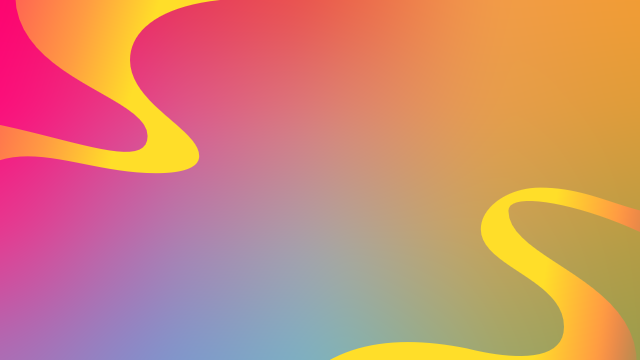
This background is drawn by a WebGL 2 fragment shader. Its source:

```glsl
#version 300 es
precision highp float;
// Two golden ribbons curling in from opposite corners over a soft colour mesh.

uniform vec2 u_resolution;
out vec4 fragColor;

const vec2 CANVAS = vec2(16.0, 9.0);
const vec3 CORAL  = vec3(1.00, 0.40, 0.32);
const vec3 ORANGE = vec3(1.00, 0.61, 0.26);
const vec3 YELLOW = vec3(1.00, 0.87, 0.16);
const int CURVE_STEPS = 20;

// Overlapping ease, so that neighbouring mesh colours join without a crease.
float softStep(float t) {
    return smoothstep(-0.25, 1.25, t);
}

// Blends five evenly spaced colours, with t running from 0 to 4.
vec3 meshRow(float t, vec3 a, vec3 b, vec3 c, vec3 d, vec3 e) {
    return a + (b - a) * softStep(t) + (c - b) * softStep(t - 1.0)
             + (d - c) * softStep(t - 2.0) + (e - d) * softStep(t - 3.0);
}

// Colour mesh of four rows, uv measured from the upper left.
vec3 background(vec2 uv) {
    float x = uv.x * 4.0;
    float y = uv.y * 3.0;
    vec3 top = meshRow(x, vec3(1.0, 0.0, 0.44), vec3(0.91, 0.19, 0.37),
        vec3(0.92, 0.34, 0.29), vec3(0.95, 0.61, 0.29), vec3(0.95, 0.61, 0.20));
    vec3 upper = meshRow(x, vec3(0.99, 0.05, 0.48), vec3(0.87, 0.32, 0.57),
        vec3(0.85, 0.51, 0.49), vec3(0.90, 0.62, 0.31), vec3(0.86, 0.61, 0.22));
    vec3 lower = meshRow(x, vec3(0.91, 0.22, 0.56), vec3(0.68, 0.48, 0.70),
        vec3(0.66, 0.65, 0.66), vec3(0.78, 0.64, 0.36), vec3(0.71, 0.61, 0.26));
    vec3 bottom = meshRow(x, vec3(0.67, 0.43, 0.71), vec3(0.49, 0.58, 0.81),
        vec3(0.48, 0.71, 0.76), vec3(0.62, 0.66, 0.44), vec3(0.60, 0.61, 0.29));
    return top + (upper - top) * softStep(y) + (lower - upper) * softStep(y - 1.0)
               + (bottom - lower) * softStep(y - 2.0);
}

vec2 bezier(vec2 a, vec2 b, vec2 c, vec2 d, float t) {
    float s = 1.0 - t;
    return s * s * s * a + 3.0 * s * s * t * b + 3.0 * s * t * t * c + t * t * t * d;
}

// Adds one cubic edge: outline.x keeps the nearest distance and
// outline.y flips sign at each crossing of a ray towards +x.
void addEdge(vec2 p, vec2 a, vec2 b, vec2 c, vec2 d, inout vec2 outline) {
    vec2 start = a;
    for (int i = 1; i <= CURVE_STEPS; i++) {
        vec2 end = bezier(a, b, c, d, float(i) / float(CURVE_STEPS));
        vec2 along = end - start;
        vec2 rel = p - start;
        float h = clamp(dot(rel, along) / dot(along, along), 0.0, 1.0);
        outline.x = min(outline.x, length(rel - along * h));
        if ((start.y > p.y) != (end.y > p.y) && rel.x < along.x * rel.y / along.y) {
            outline.y = -outline.y;
        }
        start = end;
    }
}

// Signed distance to the upper ribbon; p starts at the upper left corner.
float upperRibbon(vec2 p) {
    vec2 o = vec2(100.0, 1.0);
    addEdge(p, vec2(0.38, -0.10), vec2(0.42, 1.98), vec2(3.69, 2.40), vec2(3.69, 3.40), o);
    addEdge(p, vec2(3.69, 3.40), vec2(3.69, 4.27), vec2(1.88, 3.50), vec2(-0.21, 3.08), o);
    addEdge(p, vec2(-0.21, 4.08), vec2(0.94, 3.58), vec2(2.29, 4.33), vec2(3.90, 4.33), o);
    addEdge(p, vec2(3.90, 4.33), vec2(4.63, 4.33), vec2(4.98, 4.17), vec2(4.98, 3.90), o);
    addEdge(p, vec2(4.98, 3.90), vec2(4.98, 3.23), vec2(3.25, 2.60), vec2(3.25, 1.50), o);
    addEdge(p, vec2(3.25, 1.50), vec2(3.25, 0.73), vec2(4.06, 0.10), vec2(5.73, -0.02), o);
    return o.x * o.y;
}

// Signed distance to the lower ribbon; p starts at the lower right, x to the left.
float lowerRibbon(vec2 p) {
    vec2 o = vec2(100.0, 1.0);
    addEdge(p, vec2(-0.21, 3.69), vec2(0.69, 3.88), vec2(1.42, 4.31), vec2(2.50, 4.31), o);
    addEdge(p, vec2(2.50, 4.31), vec2(3.29, 4.31), vec2(3.98, 3.83), vec2(3.98, 3.27), o);
    addEdge(p, vec2(3.98, 3.27), vec2(3.98, 2.33), vec2(1.90, 2.02), vec2(1.90, 0.83), o);
    addEdge(p, vec2(1.90, 0.83), vec2(1.90, -0.17), vec2(3.50, 0.08), vec2(4.33, 0.29), o);
    addEdge(p, vec2(4.33, 0.29), vec2(5.58, 0.54), vec2(6.83, 0.54), vec2(7.83, -0.04), o);
    addEdge(p, vec2(0.08, -0.17), vec2(0.0, 2.02), vec2(3.29, 2.50), vec2(3.29, 3.73), o);
    addEdge(p, vec2(3.29, 3.73), vec2(3.29, 4.25), vec2(1.42, 3.90), vec2(-0.21, 3.10), o);
    return o.x * o.y;
}

// Coral to orange to yellow, with the three stops given in order.
vec3 ribbonColor(float t, vec3 stops) {
    vec3 warm = mix(CORAL, ORANGE, clamp((t - stops.x) / (stops.y - stops.x), 0.0, 1.0));
    return mix(warm, YELLOW, clamp((t - stops.y) / (stops.z - stops.y), 0.0, 1.0));
}

float coverage(float dist, float pixel) {
    return clamp(0.5 - dist / pixel, 0.0, 1.0);
}

void main() {
    vec2 uv = gl_FragCoord.xy / u_resolution;
    float pixel = CANVAS.y / u_resolution.y;
    vec2 fromTopLeft = vec2(uv.x, 1.0 - uv.y) * CANVAS;
    vec2 fromBottomRight = vec2(1.0 - uv.x, uv.y) * CANVAS;
    vec3 color = background(vec2(uv.x, 1.0 - uv.y));

    // Upper ribbon, opaque
    float upperTone = dot(fromTopLeft, vec2(1.0, 0.3));
    color = mix(color, ribbonColor(upperTone, vec3(0.4, 2.2, 4.0)),
                coverage(upperRibbon(fromTopLeft), pixel));

    // Lower ribbon, fading out towards the right border
    float lowerTone = dot(fromBottomRight, vec2(1.0, 0.15));
    float fade = smoothstep(-0.5, 1.2, lowerTone);
    color = mix(color, ribbonColor(lowerTone, vec3(0.0, 1.1, 2.7)),
                fade * coverage(lowerRibbon(fromBottomRight), pixel));

    fragColor = vec4(color, 1.0);
}
```
